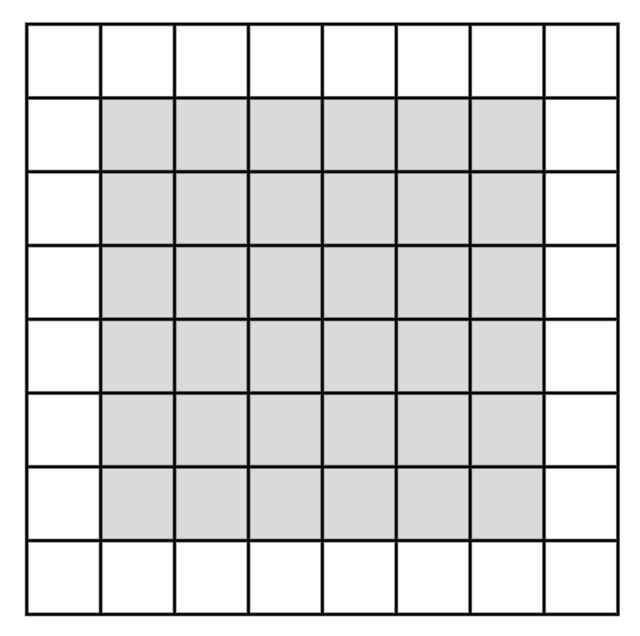
This pattern is drawn by a Shadertoy shader. Its source:

```glsl
// An eight by eight grid of black lines with its inner six by six cells shaded grey.

const vec3 PAPER = vec3(1.0);
const vec3 SHADE = vec3(0.86);
const vec3 INK = vec3(0.01);

const vec2 GRID_CENTER = vec2(0.0037, -0.0020); // from the canvas center
const vec2 CELL_SIZE = vec2(0.1162, 0.1160);    // in canvas heights
const float HALF_CELLS = 4.0;
const float HALF_SHADED_CELLS = 3.0;
const float HALF_LINE = 0.0026;

// Signed distance to an axis-aligned box centered at zero
float boxDistance(vec2 p, vec2 halfSize) {
    vec2 d = abs(p) - halfSize;
    return length(max(d, 0.0)) + min(max(d.x, d.y), 0.0);
}

// Distance to the nearest line of an endlessly repeated grid
float gridDistance(vec2 p, vec2 cell) {
    vec2 d = abs(fract(p / cell + 0.5) - 0.5) * cell;
    return min(d.x, d.y);
}

// Smooth coverage of a shape from its signed distance
float coverage(float d, float softness) {
    return 1.0 - smoothstep(-softness, softness, d);
}

void mainImage(out vec4 fragColor, in vec2 fragCoord) {
    vec2 p = (fragCoord - 0.5 * iResolution.xy) / iResolution.y - GRID_CENTER;
    float softness = max(0.0018, 0.75 / iResolution.y);

    // Shaded inner square
    float inner = boxDistance(p, CELL_SIZE * HALF_SHADED_CELLS);
    vec3 color = mix(PAPER, SHADE, coverage(inner, softness));

    // Ruled lines, clipped to the outer frame
    float lines = gridDistance(p, CELL_SIZE) - HALF_LINE;
    float frame = boxDistance(p, CELL_SIZE * HALF_CELLS + HALF_LINE);
    color = mix(color, INK, coverage(max(lines, frame), softness));

    fragColor = vec4(color, 1.0);
}
```
